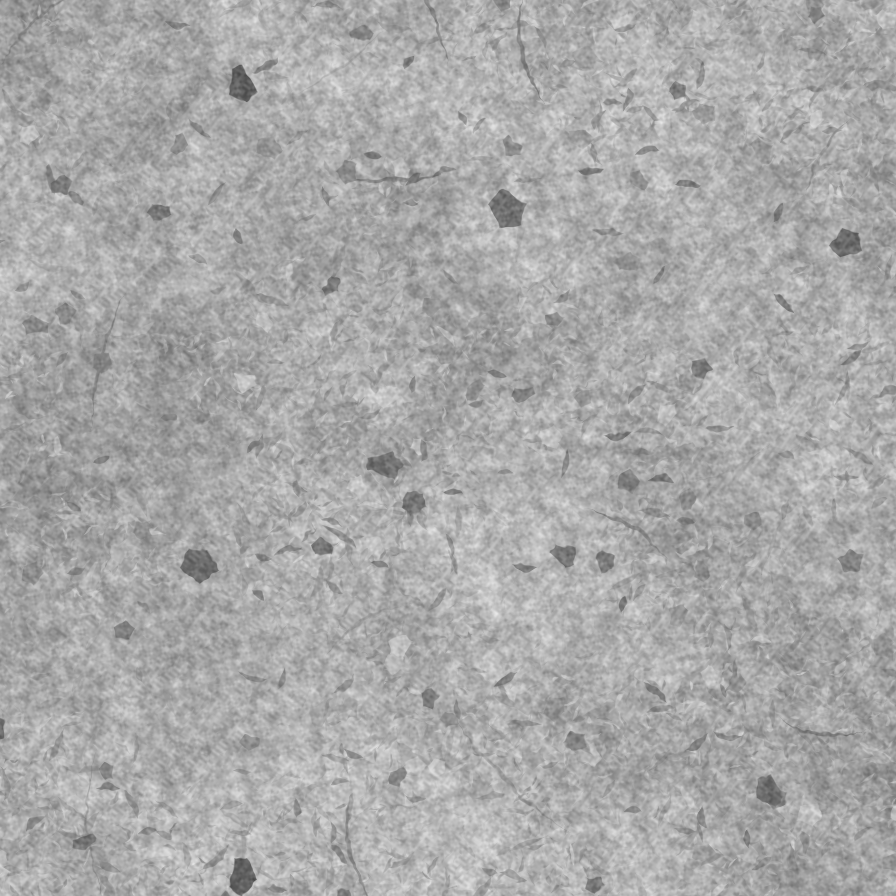
Reproduce this texture procedurally as a three.js fragment shader.

```glsl
varying vec2 vUv;

float hash(vec2 p) {
  return fract(sin(dot(p, vec2(127.1, 311.7))) * 43758.545);
}

vec4 hash4(vec2 p) {
  return vec4(hash(p), hash(p + 19.3), hash(p + 47.7), hash(p + 83.1));
}

float noise(vec2 p) {
  vec2 cell = floor(p);
  vec2 f = fract(p);
  f = f * f * (3.0 - 2.0 * f);
  float low = mix(hash(cell), hash(cell + vec2(1.0, 0.0)), f.x);
  float high = mix(hash(cell + vec2(0.0, 1.0)), hash(cell + 1.0), f.x);
  return mix(low, high, f.y);
}

// Signed noise of a given frequency, turned so its lattice stays hidden
float grain(vec2 p, float frequency) {
  return noise(mat2(0.8, 0.6, -0.6, 0.8) * p * frequency + frequency) - 0.5;
}

float fill(float d) {
  return 1.0 - smoothstep(-0.001, 0.001, d);
}

// Bent, tapering fibres; size holds the half length and half width
float fibres(float tone, vec2 p, float count, vec2 size, float share, vec2 greys) {
  vec2 home = floor(p * count);
  for (int j = -1; j <= 1; j++) {
    for (int i = -1; i <= 1; i++) {
      vec2 cell = home + vec2(float(i), float(j));
      vec4 place = hash4(cell + count * 1.37);
      vec4 look = hash4(cell + count * 2.71 + 5.0);
      vec2 q = p - (cell + place.xy) / count;
      float angle = 0.6 + 3.0 * (place.z - 0.5);
      float c = cos(angle);
      float s = sin(angle);
      q = vec2(c * q.x + s * q.y, c * q.y - s * q.x);
      vec2 extent = size * mix(vec2(0.5), vec2(1.0), look.xy);
      float along = q.x / extent.x;
      float bend = (look.z - 0.5) * 0.5 * extent.x;
      float d = abs(q.y + bend * along * along) - extent.y * (1.0 - along * along);
      float cover = fill(d) * step(place.w, share) * mix(0.35, 0.9, look.y);
      tone = mix(tone, mix(greys.x, greys.y, look.w), cover);
    }
  }
  return tone;
}

// Angular chips cut by five randomly placed edges
float chips(float tone, vec2 p, float count, float radius, float share, vec2 greys) {
  vec2 home = floor(p * count);
  for (int j = -1; j <= 1; j++) {
    for (int i = -1; i <= 1; i++) {
      vec2 cell = home + vec2(float(i), float(j));
      vec4 place = hash4(cell + count * 3.19);
      vec2 q = p - (cell + place.xy) / count;
      float d = -1.0;
      for (int k = 0; k < 5; k++) {
        float edge = float(k);
        float angle = edge * 1.257 + place.z * 6.283;
        float reach = radius * mix(0.45, 1.0, hash(cell + edge * 7.3));
        d = max(d, dot(q, vec2(cos(angle), sin(angle))) - reach);
      }
      float cover = fill(d) * step(place.w, share);
      tone = mix(tone, mix(greys.x, greys.y, hash(cell + 61.0)), cover * 0.85);
    }
  }
  return tone;
}

void main() {
  vec2 p = vUv;

  // Ragged outlines
  vec2 q = p + 0.005 * vec2(grain(p, 43.0), grain(p + 3.0, 43.0));
  q += 0.003 * vec2(grain(p, 170.0), grain(p + 7.0, 170.0));

  // Cloudy pulp
  float cloud = 0.1 * grain(p, 5.0) + 0.1 * grain(p, 13.0);
  float pulp = 0.672 + cloud + 0.11 * grain(q, 55.0) + 0.13 * grain(q, 120.0);

  // Matted fibres from fine to coarse
  float tone = fibres(pulp, q, 95.0, vec2(0.009, 0.0018), 0.6, vec2(0.53, 0.82));
  tone = fibres(tone, q, 70.0, vec2(0.012, 0.0026), 0.55, vec2(0.54, 0.8));
  tone = fibres(tone, q, 48.0, vec2(0.017, 0.0038), 0.5, vec2(0.53, 0.8));
  tone = chips(tone, q, 27.0, 0.014, 0.22, vec2(0.54, 0.8));
  tone = fibres(tone, q, 33.0, vec2(0.022, 0.0042), 0.35, vec2(0.49, 0.72));

  // Thin pulp veils part of the mat
  float veil = smoothstep(-0.15, 0.25, grain(p, 8.0) + 0.5 * grain(p, 21.0));
  tone = mix(tone, pulp, 0.65 * veil);

  // Sharp dark bits, long hairs and chips
  tone = fibres(tone, q, 23.0, vec2(0.017, 0.0045), 0.28, vec2(0.42, 0.56));
  tone = fibres(tone, q, 7.0, vec2(0.085, 0.0024), 0.4, vec2(0.42, 0.6));
  tone = chips(tone, q, 15.0, 0.013, 0.18, vec2(0.42, 0.57));
  tone = chips(tone, q, 5.0, 0.021, 0.35, vec2(0.3, 0.42));

  // Fine surface grain
  tone += 0.1 * grain(p, 190.0) + 0.13 * grain(p, 330.0);
  gl_FragColor = vec4(vec3(tone), 1.0);
}
```
